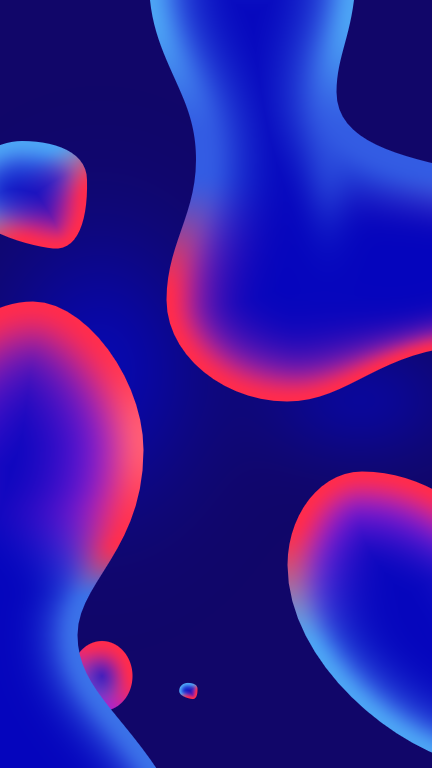
Give the GLSL for this background, as a WebGL 2 fragment shader.

```glsl
#version 300 es
precision highp float;
// Glossy liquid blobs with neon rims floating over a deep navy backdrop.
uniform vec2 u_resolution;
out vec4 fragColor;

const float HEIGHT = 7.68;   // canvas height in drawing units, y runs down
const int CURVE_STEPS = 14;
const float RIM_SHARE = 0.45; // rim thickness relative to the halo
const vec3 NAVY   = vec3(0.065, 0.025, 0.41);
const vec3 GLOW   = vec3(0.03, 0.03, 0.68);
const vec3 BODY   = vec3(0.02, 0.02, 0.74);
const vec3 AZURE  = vec3(0.20, 0.36, 0.89);
const vec3 SKY    = vec3(0.30, 0.64, 0.96);
const vec3 VIOLET = vec3(0.62, 0.13, 0.88);
const vec3 PLUM   = vec3(0.66, 0.14, 0.66);
const vec3 RED    = vec3(1.0, 0.17, 0.30);
const vec3 CORAL  = vec3(1.0, 0.36, 0.46);
const vec2 PEBBLE = vec2(0.27, 1.95);
const vec2 DROP   = vec2(1.02, 6.76);
const vec2 BEAD   = vec2(1.885, 6.91);
const float BEAD_SCALE = 0.15;

// Outline tracing: nearest distance and inside/outside parity
struct Outline { vec2 pen; float dist2; float side; };

Outline moveTo(vec2 start) { return Outline(start, 1e6, 1.0); }

void lineTo(inout Outline o, vec2 p, vec2 end) {
  vec2 e = end - o.pen, w = p - o.pen;
  vec2 r = w - e * clamp(dot(w, e) / dot(e, e), 0.0, 1.0);
  o.dist2 = min(o.dist2, dot(r, r));
  if ((o.pen.y > p.y) != (end.y > p.y) && w.x < e.x * w.y / e.y) o.side = -o.side;
  o.pen = end;
}

void curveTo(inout Outline o, vec2 p, vec2 b, vec2 c, vec2 d) {
  vec2 a = o.pen;
  for (int i = 1; i <= CURVE_STEPS; i++) {
    float t = float(i) / float(CURVE_STEPS), s = 1.0 - t;
    lineTo(o, p, s*s*s*a + 3.0*s*s*t*b + 3.0*s*t*t*c + t*t*t*d);
  }
}

float signedDistance(Outline o) { return o.side * sqrt(o.dist2); }

// Blob shapes
float pillar(vec2 p) {
  Outline o = moveTo(vec2(1.40, -0.8));
  lineTo(o, p, vec2(1.50, 0.0));
  curveTo(o, p, vec2(1.54, 0.40), vec2(1.71, 0.68), vec2(1.84, 1.0));
  curveTo(o, p, vec2(1.92, 1.20), vec2(1.96, 1.38), vec2(1.96, 1.6));
  curveTo(o, p, vec2(1.96, 2.15), vec2(1.665, 2.45), vec2(1.665, 3.0));
  curveTo(o, p, vec2(1.665, 3.56), vec2(2.25, 4.015), vec2(2.87, 4.015));
  curveTo(o, p, vec2(3.42, 4.015), vec2(3.72, 3.61), vec2(4.40, 3.49));
  lineTo(o, p, vec2(5.4, 3.35));
  lineTo(o, p, vec2(5.4, 1.8));
  lineTo(o, p, vec2(4.40, 1.65));
  curveTo(o, p, vec2(3.85, 1.52), vec2(3.365, 1.36), vec2(3.365, 0.92));
  curveTo(o, p, vec2(3.365, 0.60), vec2(3.49, 0.40), vec2(3.54, 0.0));
  lineTo(o, p, vec2(3.62, -0.8));
  lineTo(o, p, vec2(1.40, -0.8));
  return signedDistance(o);
}

float wave(vec2 p) {
  Outline o = moveTo(vec2(-0.6, 3.5));
  curveTo(o, p, vec2(-0.3, 3.2), vec2(0.0, 3.015), vec2(0.33, 3.015));
  curveTo(o, p, vec2(0.86, 3.015), vec2(1.435, 3.80), vec2(1.435, 4.5));
  curveTo(o, p, vec2(1.435, 5.50), vec2(0.775, 5.82), vec2(0.775, 6.35));
  curveTo(o, p, vec2(0.775, 6.85), vec2(1.18, 7.10), vec2(1.59, 7.72));
  lineTo(o, p, vec2(2.1, 8.6));
  lineTo(o, p, vec2(-1.2, 8.6));
  lineTo(o, p, vec2(-1.2, 4.2));
  lineTo(o, p, vec2(-0.6, 3.5));
  return signedDistance(o);
}

float egg(vec2 p) {
  Outline o = moveTo(vec2(5.0, 5.4));
  curveTo(o, p, vec2(4.6, 5.0), vec2(4.15, 4.715), vec2(3.62, 4.715));
  curveTo(o, p, vec2(3.2, 4.715), vec2(2.875, 5.15), vec2(2.875, 5.65));
  curveTo(o, p, vec2(2.875, 6.5), vec2(3.7, 7.3), vec2(4.45, 7.58));
  lineTo(o, p, vec2(5.6, 8.0));
  lineTo(o, p, vec2(5.0, 5.4));
  return signedDistance(o);
}

float pebble(vec2 p) {
  Outline o = moveTo(vec2(-0.35, 1.95));
  curveTo(o, p, vec2(-0.35, 1.55), vec2(0.0, 1.41), vec2(0.22, 1.41));
  curveTo(o, p, vec2(0.55, 1.41), vec2(0.87, 1.52), vec2(0.87, 1.80));
  curveTo(o, p, vec2(0.88, 2.20), vec2(0.78, 2.51), vec2(0.53, 2.485));
  curveTo(o, p, vec2(0.30, 2.46), vec2(-0.35, 2.30), vec2(-0.35, 1.95));
  return signedDistance(o);
}

// Body colour with a wide halo and a narrow rim fading inwards
vec3 lit(float sd, float width, vec3 halo, vec3 rim) {
  float k = max(-sd, 0.0) / width, n = k / RIM_SHARE;
  return mix(mix(BODY, halo, exp(-k * k)), rim, exp(-n * n));
}

float spot(vec2 p, vec2 center, vec2 radius) {
  vec2 q = (p - center) / radius;
  return exp(-dot(q, q));
}

vec3 pebbleColor(vec2 p, float sd) {
  float warm = smoothstep(-0.25, 0.35, dot(p - PEBBLE, vec2(0.6, 0.8)));
  return lit(sd, 0.42, mix(AZURE, PLUM, warm), mix(SKY, RED, warm));
}

void main() {
  float px = HEIGHT / u_resolution.y;
  vec2 p = vec2(gl_FragCoord.x, u_resolution.y - gl_FragCoord.y) * px;

  // Backdrop
  float glow = spot(p, vec2(1.0, 3.7), vec2(1.0, 1.3)) + 0.7 * spot(p, vec2(3.6, 4.0), vec2(0.9, 0.6));
  vec3 color = mix(NAVY, GLOW, min(glow, 1.0));

  // Small drop tucked behind the wave
  vec2 r = p - DROP;
  float sd = (length(r / vec2(0.305, 0.35)) - 1.0) * 0.32;
  float warm = smoothstep(-0.3, 0.2, dot(r, vec2(0.6, -0.7)));
  color = mix(color, lit(sd, 0.38, mix(AZURE, PLUM, warm), mix(VIOLET, RED, warm)), clamp(0.5 - sd / px, 0.0, 1.0));

  // Left wave
  sd = wave(p);
  warm = 1.0 - smoothstep(5.0, 6.0, p.y);
  vec3 halo = mix(AZURE, mix(PLUM, VIOLET, smoothstep(3.2, 4.6, p.y)), warm);
  vec3 rim = mix(mix(AZURE, SKY, 0.3), mix(RED, CORAL, spot(p, vec2(1.43, 4.4), vec2(0.6))), 1.0 - smoothstep(5.4, 6.0, p.y));
  float width = mix(0.36, 0.80, warm);
  color = mix(color, lit(sd, width, halo, rim), clamp(0.5 - sd / px, 0.0, 1.0));

  // Top pillar with a soft streak beside its bend
  sd = pillar(p);
  warm = smoothstep(1.7, 3.0, p.y);
  rim = mix(mix(SKY, AZURE, smoothstep(0.1, 1.4, p.y)), RED, warm);
  width = mix(0.52, 0.27, warm * smoothstep(2.5, 4.2, p.x));
  vec3 blob = lit(sd, width, mix(AZURE, PLUM, warm), rim);
  blob = mix(blob, AZURE, 0.5 * spot(p, vec2(3.28, 1.7), vec2(0.24, 0.6)));
  color = mix(color, blob, clamp(0.5 - sd / px, 0.0, 1.0));

  // Right egg
  sd = egg(p);
  warm = 1.0 - smoothstep(5.2, 6.5, p.y);
  blob = lit(sd, mix(0.42, 0.62, warm), mix(AZURE, VIOLET, warm), mix(SKY, RED, warm));
  color = mix(color, blob, clamp(0.5 - sd / px, 0.0, 1.0));

  // Pebble and its tiny twin
  sd = pebble(p);
  color = mix(color, pebbleColor(p, sd), clamp(0.5 - sd / px, 0.0, 1.0));
  vec2 q = (p - BEAD) / BEAD_SCALE + PEBBLE;
  sd = pebble(q);
  color = mix(color, pebbleColor(q, sd), clamp(0.5 - sd * BEAD_SCALE / px, 0.0, 1.0));

  fragColor = vec4(color, 1.0);
}
```
